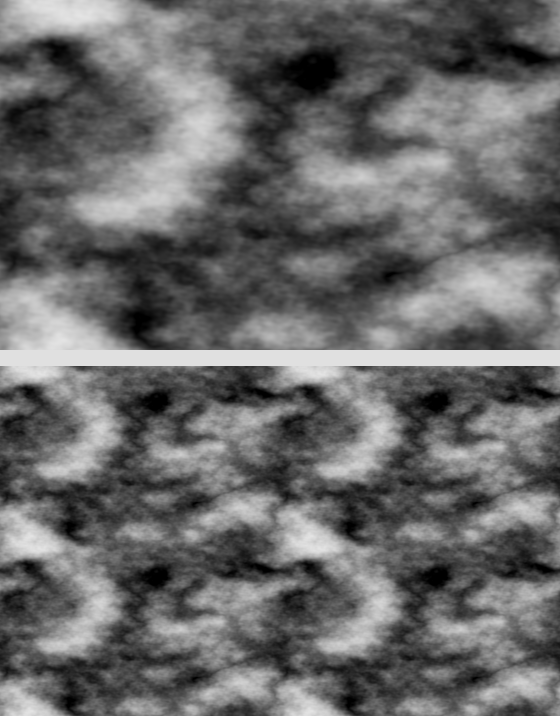
Top: one tile. Bottom: repeated 2 by 2.
This texture is drawn by a Shadertoy shader. Its source:

```glsl
// Draws soft grey storm clouds with dark folded creases, tiling on all sides.

const float PI = 3.14159;
const int OCTAVES = 6;
const int WAVES = 10;

// Integer hash mapped to 0..1
float hash(int n) {
    uint h = uint(n) * 747796u + 28917u;
    h = (h ^ (h >> 15)) * 739397u;
    h = (h ^ (h >> 13)) * 915337u;
    h ^= h >> 16;
    return float(h & 65535u) / 65536.0;
}

// One octave of plane waves; whole wave counts make it wrap.
// The sum has zero mean and unit deviation.
float waveOctave(vec2 uv, float frequency, int seed) {
    float sum = 0.0;
    for (int i = 0; i < WAVES; i++) {
        int id = seed + i * 3;
        float angle = PI * (float(i) + hash(id)) / float(WAVES);
        float radius = frequency * (1.0 + hash(id + 1));
        vec2 cycles = round(radius * vec2(cos(angle), sin(angle)));
        sum += sin(2.0 * PI * (dot(cycles, uv) + hash(id + 2)));
    }
    return sum * sqrt(2.0 / float(WAVES));
}

// Layered octaves, each finer and weaker than the last
float cloudField(vec2 uv, float frequency, float gain, int seed) {
    float sum = 0.0;
    float amplitude = 1.0;
    for (int i = 0; i < OCTAVES; i++) {
        sum += amplitude * waveOctave(uv, frequency, seed + i * 101);
        frequency *= 2.0;
        amplitude *= gain;
    }
    return sum;
}

// Absolute value with a rounded valley
float softFold(float value, float rounding) {
    return sqrt(value * value + rounding * rounding);
}

// Compresses everything brighter than the knee
float shoulder(float value, float knee, float strength) {
    float excess = max(value - knee, 0.0);
    return min(value, knee) + excess / (1.0 + strength * excess);
}

void mainImage(out vec4 fragColor, in vec2 fragCoord) {
    vec2 uv = fragCoord / iResolution.xy;

    // Bright billows parted by dark creases
    float billows = softFold(0.24 * cloudField(uv, 1.15, 0.52, 17), 0.04);

    // Gentle haze that lifts some creases and deepens others
    float haze = 0.1 * cloudField(uv, 1.6, 0.54, 2311);

    // Highlights roll off before they burn out
    float brightness = shoulder(0.185 + billows + haze, 0.55, 1.1);
    fragColor = vec4(vec3(clamp(brightness, 0.0, 1.0)), 1.0);
}
```
